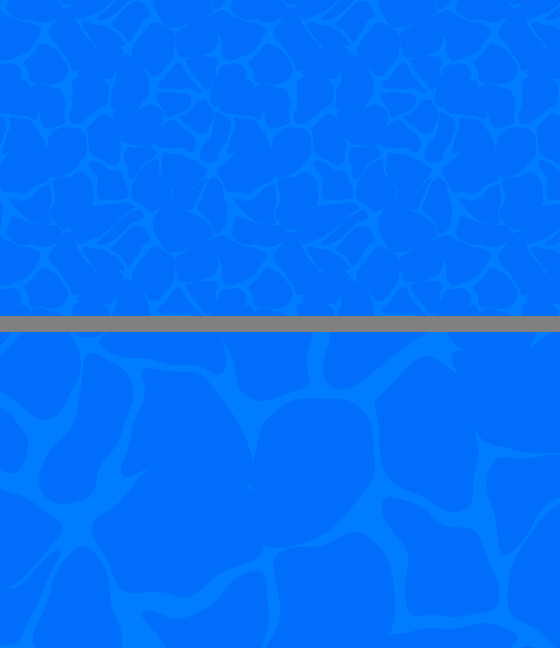
Top: the whole. Bottom: its middle third, enlarged.
This texture is drawn by a Shadertoy shader. Its source:

```glsl
#define TILE 0.711          // side of one repeat, in canvas heights
#define CELLS 6.0           // cells along each side of a repeat
#define JITTER 1.0          // scatter of the cell centres
#define WARP 0.13           // bend of the cell walls
#define LINE 0.029          // mean half width of a line, in cells
#define LINE_VARIATION 0.03
#define WEB_SHARPNESS 15.0  // lower values fill the junctions more
#define EDGE 0.4            // softness of the line edges, in pixels
#define WATER vec3(0.0, 0.43, 0.985)
#define LIGHT vec3(0.0, 0.486, 1.0)
#define TAU 6.2831853

// Random centre inside a cell, wrapped so that the tile repeats
vec2 cellCentre(vec2 cell) {
    vec2 id = mod(cell, CELLS);
    vec2 seed = vec2(dot(id, vec2(127.1, 311.7)), dot(id, vec2(269.5, 183.3)));
    vec2 random = fract(sin(seed + 4.7) * 43758.55);
    return cell + 0.5 + JITTER * (random - 0.5);
}

// Layered sines with whole frequencies, periodic over the tile
vec2 waves(vec2 p) {
    vec2 a = TAU * p;
    vec2 broad = sin(vec2(2.0 * a.y + a.x, 3.0 * a.x - a.y) + vec2(0.6, 2.1));
    vec2 fine = sin(vec2(5.0 * a.y - 2.0 * a.x, 4.0 * a.x + 3.0 * a.y) + vec2(3.4, 1.2));
    vec2 ripple = sin(vec2(11.0 * a.y + 4.0 * a.x, 12.0 * a.x - 5.0 * a.y) + vec2(1.7, 4.3));
    return broad + 0.5 * fine + 0.13 * ripple;
}

// Smoothed distance to the walls of the nearest cell
float wallDistance(vec2 p) {
    vec2 base = floor(p);
    vec2 nearestCell = base;
    vec2 toNearest = vec2(8.0);
    for (int y = -1; y <= 1; y++)
    for (int x = -1; x <= 1; x++) {
        vec2 cell = base + vec2(x, y);
        vec2 toCentre = cellCentre(cell) - p;
        if (dot(toCentre, toCentre) < dot(toNearest, toNearest)) {
            toNearest = toCentre;
            nearestCell = cell;
        }
    }

    // Exponential blend of the bisectors rounds the corners
    float sum = 0.0;
    for (int y = -2; y <= 2; y++)
    for (int x = -2; x <= 2; x++) {
        if (x == 0 && y == 0) continue;
        vec2 toCentre = cellCentre(nearestCell + vec2(x, y)) - p;
        vec2 across = normalize(toCentre - toNearest);
        float wall = dot(0.5 * (toNearest + toCentre), across);
        sum += exp(-WEB_SHARPNESS * wall);
    }
    return -log(sum) / WEB_SHARPNESS;
}

void mainImage(out vec4 fragColor, in vec2 fragCoord) {
    vec2 tile = fragCoord / (iResolution.y * TILE);
    float softness = EDGE * CELLS / (iResolution.y * TILE);

    // Bent cells with lines that swell, thin out and break
    float distanceToWall = wallDistance(tile * CELLS + WARP * waves(tile));
    vec2 swell = waves(tile.yx + vec2(0.37, 0.61));
    float halfWidth = LINE + LINE_VARIATION * (swell.x + swell.y);
    halfWidth = clamp(halfWidth, -0.03, 0.09);

    float light = 1.0 - smoothstep(-softness, softness, distanceToWall - halfWidth);
    fragColor = vec4(mix(WATER, LIGHT, light), 1.0);
}
```
